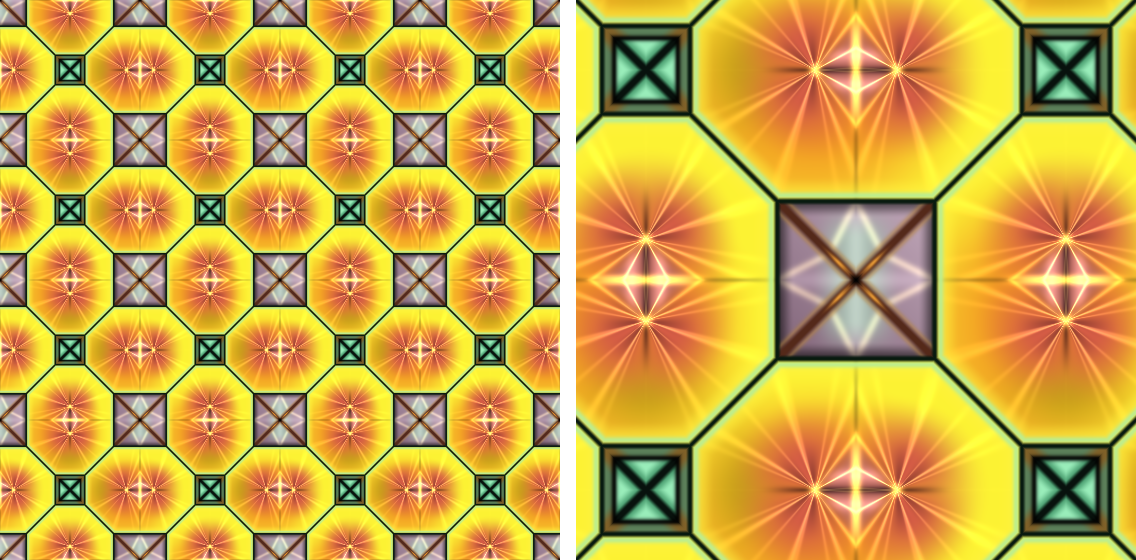
Left: the whole. Right: its middle third, enlarged.
This pattern is drawn by a WebGL 2 fragment shader. Its source:

```glsl
#version 300 es
precision highp float;

uniform vec2 u_resolution;
out vec4 fragColor;

// Soft line of the given half width around x = 0
float glowLine(float x, float width) {
    x /= width;
    return exp(-x * x);
}

// Octagon: x runs along its short axis, y along its long axis
vec3 octagonColor(vec2 p, float edge) {
    // Yellow glass, warmer on the shaded side
    float reach = length(p * vec2(1.0, 0.85)) + 0.25 * p.x + 0.3 * p.y;
    vec3 color = mix(vec3(0.99, 0.95, 0.2), vec3(0.95, 0.6, 0.13), smoothstep(0.34, 0.08, reach));
    vec2 shade = (p - vec2(0.0, -0.27)) * vec2(1.0, 1.5);
    color = mix(color, vec3(0.72, 0.64, 0.07), 0.7 * exp(-dot(shade, shade) * 70.0));

    // Twin stars mirrored across the short axis
    vec2 star = vec2(abs(p.x) + 1e-5, abs(p.y) - 0.097);
    float angle = atan(star.x, star.y);
    float radius = length(star);

    // Broad red petals fanning sideways, with soft darker spokes
    float lobes = 0.7 + 0.3 * cos(2.0 * (angle - 1.1));
    float petals = smoothstep(0.23, 0.07, radius) * lobes;
    color = mix(color, vec3(0.83, 0.36, 0.27), petals);
    float spokes = 0.5 + 0.5 * cos(angle * 8.0 + 1.0);
    color = mix(color, vec3(0.48, 0.2, 0.17), 0.65 * spokes * smoothstep(0.13, 0.02, radius));

    // Lilac facets between the stars
    float rhombus = abs(p.x) / 0.13 + abs(p.y) / 0.097;
    float facet = smoothstep(1.15, 0.6, rhombus);
    color = mix(color, vec3(0.66, 0.38, 0.4), 0.7 * facet);
    color += vec3(0.25, 0.2, 0.24) * facet * glowLine(abs(p.x) - 0.035, 0.018);
    color *= 1.0 - 0.5 * glowLine(p.x, 0.008) * smoothstep(0.25, 0.05, abs(p.y));
    color *= 1.0 - 0.22 * glowLine(p.y, 0.006);

    // Bright rays, hot points and the crossing bar
    float rays = pow(abs(cos(angle * 4.5 + 0.7)), 50.0) + 0.4 * pow(abs(cos(angle * 7.0 + 0.3)), 40.0);
    color += vec3(0.6, 0.56, 0.3) * rays * exp(-radius * 7.5);
    color += vec3(0.8, 0.7, 0.3) * glowLine(radius, 0.014);
    color += vec3(0.2, 0.18, 0.05) * glowLine(rhombus - 1.0, 0.08);
    color += vec3(0.8, 0.75, 0.22) * glowLine(p.y, 0.011) * smoothstep(0.17, 0.05, abs(p.x));

    // Yellow bevel and thin mint rim
    color = mix(color, vec3(1.0, 0.95, 0.25), 0.5 * smoothstep(0.06, 0.02, edge));
    return mix(color, vec3(0.72, 0.93, 0.58), 0.9 * glowLine(edge - 0.014, 0.008));
}

// Large square: p spans -1 to 1
vec3 lilacColor(vec2 p) {
    vec2 a = abs(p);
    float hi = max(a.x, a.y);
    float lo = min(a.x, a.y);
    float diagonal = hi - lo;
    vec3 color = mix(vec3(0.5, 0.39, 0.47), vec3(0.76, 0.66, 0.73), 0.5 + 0.25 * (p.x + p.y));
    color = mix(color, vec3(0.66, 0.77, 0.7), 0.8 * smoothstep(0.6, 0.1, a.x) * smoothstep(1.0, 0.5, a.y));

    // Pale glints reaching to the sides
    color += vec3(0.24, 0.23, 0.12) * glowLine(lo - 0.5 * (1.0 - hi), 0.06) * smoothstep(0.2, 0.5, hi);
    color += vec3(0.1) * glowLine(lo, 0.12);
    color *= 1.0 - 0.55 * smoothstep(0.78, 1.0, hi);

    // Brown diagonals with gold borders
    color = mix(color, vec3(0.7, 0.5, 0.24), 0.5 * glowLine(diagonal - 0.12, 0.05));
    color = mix(color, vec3(0.33, 0.16, 0.1), smoothstep(0.14, 0.03, diagonal));
    color += vec3(0.55, 0.42, 0.1) * glowLine(diagonal, 0.04) * glowLine(hi - 0.22, 0.12);
    return color * smoothstep(0.0, 0.1, hi);
}

// Small square: a spans 0 to 1 from its centre
vec3 greenColor(vec2 a) {
    float hi = max(a.x, a.y);
    float diagonal = hi - min(a.x, a.y);
    vec3 color = mix(vec3(0.27, 0.6, 0.42), vec3(0.6, 0.93, 0.73), smoothstep(0.1, 0.5, diagonal));
    color = mix(color, vec3(0.03, 0.07, 0.05), smoothstep(0.22, 0.05, diagonal));

    // Frame with bronze corners between two dark lines
    vec3 frame = mix(vec3(0.36, 0.5, 0.35), vec3(0.5, 0.38, 0.16), smoothstep(0.5, 0.1, diagonal));
    color = mix(color, frame, smoothstep(0.68, 0.76, hi));
    return color * (1.0 - 0.9 * glowLine(hi - 0.72, 0.07));
}

void main() {
    // Four repeats each way, large squares at the cell centres
    vec2 cell = fract(gl_FragCoord.xy / u_resolution * 4.0 + 0.5) - 0.5;
    vec2 a = abs(cell);
    float hi = max(a.x, a.y);
    float lo = min(a.x, a.y);

    float edge;
    vec3 color;
    if (hi < 0.1875) {
        edge = 0.1875 - hi;
        color = lilacColor(cell / 0.1875);
    } else if (lo > 0.395) {
        edge = lo - 0.395;
        color = greenColor((0.5 - a) / 0.105);
    } else {
        edge = min(min(hi - 0.1875, 0.395 - lo), (hi - lo) * 0.7071);
        vec2 p = a.x > a.y ? cell : cell.yx;
        color = octagonColor(vec2(fract(p.x) - 0.5, p.y), edge);
    }

    // Thin dark leading between the tiles
    color = mix(vec3(0.03, 0.1, 0.06), color, smoothstep(0.001, 0.011, edge));
    fragColor = vec4(clamp(color, 0.0, 1.0), 1.0);
}
```
